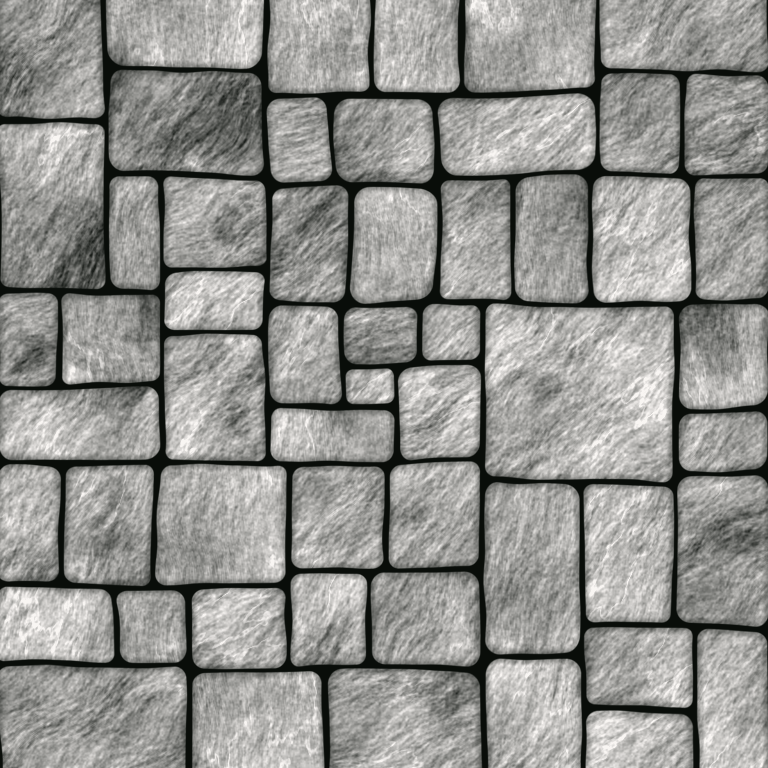
Reproduce this texture procedurally as a Shadertoy shader.

```glsl
// Dry-stacked wall of grey, rounded stone blocks with dark joints.
// The canvas is cut by nested pinwheels and random splits into cells; each cell
// holds one rounded block with its own slanted, side-lit rock grain.

const vec3 JOINT_COLOR = vec3(0.035, 0.052, 0.036);
const vec3 PALE_STONE  = vec3(0.89, 0.88, 0.87);
const vec2 LIGHT_DIR   = vec2(-0.6, 0.8);

float hash(vec2 p) {
    vec3 q = fract(p.xyx * 0.1031);
    q += dot(q, q.yzx + 33.33);
    return fract((q.x + q.y) * q.z);
}

float noise(vec2 p) {
    vec2 i = floor(p), f = fract(p);
    f = f * f * (3.0 - 2.0 * f);
    return mix(mix(hash(i), hash(i + vec2(1, 0)), f.x),
               mix(hash(i + vec2(0, 1)), hash(i + 1.0), f.x), f.y);
}

float fbm(vec2 p, float gain) {
    float sum = 0.0, total = 0.0, amp = 1.0;
    for (int i = 0; i < 5; i++) {
        sum += amp * noise(p);
        total += amp;
        amp *= gain;
        p = mat2(1.6, 1.2, -1.2, 1.6) * p + 7.3;
    }
    return sum / total;
}

vec2 wobble(vec2 p) {
    return vec2(noise(p), noise(p + 41.7)) - 0.5;
}

mat2 rotation(float a) {
    return mat2(cos(a), -sin(a), sin(a), cos(a));
}

// Narrows a cell (low corner, high corner) to one of four arms or the centre.
void pinwheel(vec2 p, inout vec4 cell, inout float id) {
    vec2 size = cell.zw - cell.xy;
    vec2 u = (p - cell.xy) / size;
    bool mirrored = hash(vec2(id, 3.0)) > 0.5;
    if (mirrored) u.x = 1.0 - u.x;
    vec2 a = mix(vec2(0.28), vec2(0.42), vec2(hash(vec2(id, 5.0)), hash(vec2(id, 7.0))));
    vec2 b = mix(vec2(0.58), vec2(0.72), vec2(hash(vec2(id, 9.0)), hash(vec2(id, 11.0))));
    vec4 part = vec4(a, b);
    float k = 4.0;
    if (u.x < b.x && u.y < a.y)       { part = vec4(0, 0, b.x, a.y); k = 0.0; }
    else if (u.x >= b.x && u.y < b.y) { part = vec4(b.x, 0, 1, b.y); k = 1.0; }
    else if (u.x >= a.x && u.y >= b.y){ part = vec4(a.x, b.y, 1, 1); k = 2.0; }
    else if (u.x < a.x)               { part = vec4(0, a.y, a.x, 1); k = 3.0; }
    if (mirrored) part.xz = 1.0 - part.zx;
    cell = cell.xyxy + part * size.xyxy;
    id = id * 5.0 + k;
}

// Cuts large or slender cells across their long side.
void splitLongSide(vec2 p, inout vec4 cell, inout float id) {
    vec2 size = cell.zw - cell.xy;
    float longSide = max(size.x, size.y), shortSide = min(size.x, size.y);
    float limit = mix(0.17, 0.34, hash(vec2(id, 13.0)));
    float side = 0.0;
    if (longSide > limit || (longSide > 0.14 && longSide > 2.6 * shortSide)) {
        int axis = size.x > size.y ? 0 : 1;
        float cut = cell[axis] + longSide * mix(0.36, 0.64, hash(vec2(id, 17.0)));
        side = step(cut, p[axis]);
        if (side > 0.5) cell[axis] = cut;
        else cell[axis + 2] = cut;
    }
    id = id * 2.0 + side;
}

float roundedBox(vec2 p, vec2 halfSize, float radius) {
    vec2 q = abs(p) - halfSize + radius;
    return length(max(q, 0.0)) + min(max(q.x, q.y), 0.0) - radius;
}

// Layered rock height, stretched along the local x axis.
float rockHeight(vec2 p, float angle) {
    vec2 q = rotation(angle) * (p + 0.02 * wobble(p * 16.0));
    return fbm(q * vec2(15.0, 32.0), 0.6);
}

float stoneTone(vec2 p, float id) {
    float angle = mix(0.3, 1.8, hash(vec2(id, 19.0)));
    vec2 q = p + 9.0 * vec2(hash(vec2(id, 23.0)), hash(vec2(id, 29.0)));
    float height = rockHeight(q, angle);
    float relief = height - rockHeight(q + 0.003 * LIGHT_DIR, angle);
    float broad = fbm(q * 9.0, 0.5);
    float grain = 0.6 * noise(q * 230.0) + 0.4 * noise(q * 430.0 + 5.0) - 0.5;
    vec2 along = rotation(angle) * q;
    float ridge = 1.0 - abs(2.0 * fbm(along * vec2(11.0, 26.0) + 3.0, 0.55) - 1.0);
    float vein = smoothstep(0.92, 0.99, ridge) * smoothstep(0.48, 0.62, broad);
    float stain = smoothstep(0.56, 0.72, fbm(q * 7.0 + 20.0, 0.6));
    float tone = 0.69 + 0.10 * (hash(vec2(id, 31.0)) - 0.5);
    tone += 0.45 * (broad - 0.5) + 1.6 * relief + 0.24 * grain;
    return tone + 0.15 * vein - stain * (0.12 + 0.5 * (0.55 - height));
}

void mainImage(out vec4 fragColor, in vec2 fragCoord) {
    vec2 uv = fragCoord / iResolution.y;
    vec2 p = uv + 0.009 * wobble(uv * 7.0);

    // Find the cell that owns this point.
    vec4 cell = vec4(-0.004, -0.03, 1.004, 1.04);
    float id = 1.0;
    for (int i = 0; i < 2; i++) pinwheel(p, cell, id);
    for (int i = 0; i < 3; i++) splitLongSide(p, cell, id);

    // Shape the block with slightly uneven sides.
    vec2 halfSize = 0.5 * (cell.zw - cell.xy);
    vec2 local = p - 0.5 * (cell.xy + cell.zw) + 0.004 * wobble(uv * 24.0 + id * 3.1);
    float radius = min(mix(0.010, 0.022, hash(vec2(id, 37.0))), 0.4 * min(halfSize.x, halfSize.y));
    float dist = roundedBox(local, halfSize - 0.0034, radius);
    float soft = max(0.0012, 0.8 / iResolution.y);
    float block = smoothstep(soft, -soft, dist);

    // Shade the rock, darkening it towards the joint.
    float tone = stoneTone(uv, id) * mix(0.72, 1.0, smoothstep(0.0, 0.010, -dist));
    float level = clamp((tone - 0.04) / 0.85, 0.08, 1.1);
    vec3 stone = mix(JOINT_COLOR, PALE_STONE, level);
    fragColor = vec4(mix(JOINT_COLOR, stone, block), 1.0);
}
```
